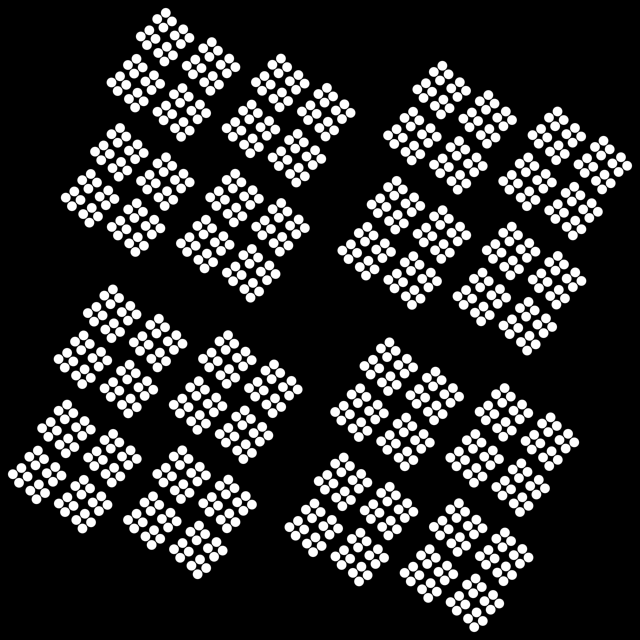
Reproduce this pattern procedurally as a Shadertoy shader.

```glsl
// A twisted fractal of white discs on black: every square of four splits into
// four smaller squares, each turned a little further than its parent.
// Space is folded into the nearest quadrant, level by level, down to one disc.

const int LEVELS = 5;
const float SHRINK = 0.44;       // size of each child relative to its parent
const float TWIST = 0.189;       // clockwise turn per level, in radians
const float DISC_RADIUS = 0.46;  // in units of the smallest cell
const vec3 BACKGROUND = vec3(0.0);
const vec3 DISC_COLOR = vec3(1.0);

vec2 rotate(vec2 p, float angle) {
    float c = cos(angle), s = sin(angle);
    return vec2(c * p.x - s * p.y, s * p.x + c * p.y);
}

// Moves the origin to the centre of the quadrant holding p.
vec2 toQuadrant(vec2 p, float offset) {
    vec2 side = 2.0 * step(0.0, p) - 1.0;
    return p - offset * side;
}

// Distance to the nearest disc, in canvas units.
float twistedDiscs(vec2 p, float shrink, float twist, float radius) {
    float scale = 1.0;
    for (int i = 0; i < LEVELS; i++) {
        p = toQuadrant(rotate(p, twist), 0.5 * shrink) / shrink;
        scale *= shrink;
    }
    return (length(p) - radius) * scale;
}

// Coverage of a shape, softened over about one pixel.
float coverage(float dist, float pixel) {
    return 1.0 - smoothstep(-0.75 * pixel, 0.75 * pixel, dist);
}

void mainImage(out vec4 fragColor, in vec2 fragCoord) {
    float size = min(iResolution.x, iResolution.y);
    vec2 p = (fragCoord - 0.5 * iResolution.xy) / size;

    float dist = twistedDiscs(p, SHRINK, TWIST, DISC_RADIUS);
    vec3 color = mix(BACKGROUND, DISC_COLOR, coverage(dist, 1.0 / size));
    fragColor = vec4(color, 1.0);
}
```
